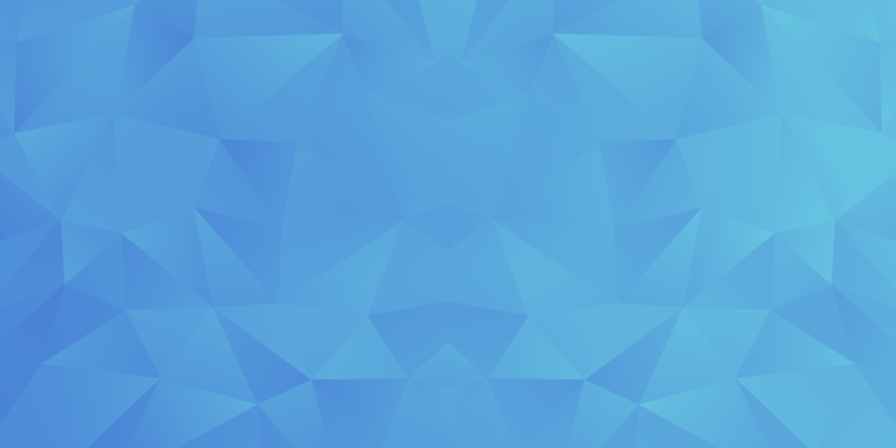
Write a WebGL 1 fragment shader that draws this background.

```glsl
precision highp float;

uniform vec2 u_resolution;

// Lengths are in canvas heights, tones run from 0 (deep) to 1 (pale).
const vec3 DEEP_BLUE = vec3(0.270, 0.475, 0.832);
const vec3 PALE_CYAN = vec3(0.395, 0.760, 0.878);
const float CELL_SIZE = 0.195;
const float JITTER = 0.42;
const float EDGE_SOFTNESS = 0.004;
const float TONE_LEFT = 0.31;
const float TONE_RIGHT = 0.84;
const float TOP_LIFT = 0.14;
const float FACET_CONTRAST = 0.13;
const float FACET_SLOPE = 0.30;
const float CLOUD_CONTRAST = 0.16;
const float CLOUD_SCALE = 3.5;
const vec2 CALM_CENTER = vec2(0.0, 0.67);
const float CALM_CONTRAST = 0.25;
const vec2 GRID_OFFSET = vec2(7.45, 3.3);
const float TAU = 6.28318;

float hash(vec2 p) {
  return fract(sin(dot(p, vec2(127.1, 311.7))) * 43758.545);
}

float valueNoise(vec2 p) {
  vec2 cell = floor(p);
  vec2 f = fract(p);
  f = f * f * (3.0 - 2.0 * f);
  float low = mix(hash(cell), hash(cell + vec2(1.0, 0.0)), f.x);
  float high = mix(hash(cell + vec2(0.0, 1.0)), hash(cell + 1.0), f.x);
  return mix(low, high, f.y);
}

vec2 meshVertex(vec2 id) {
  vec2 random = vec2(hash(id), hash(id + 41.3));
  return id + JITTER * (2.0 * random - 1.0);
}

float cross2(vec2 a, vec2 b) {
  return a.x * b.y - a.y * b.x;
}

float doubleArea(vec2 a, vec2 b, vec2 c) {
  return cross2(b - a, c - a);
}

// Signed distance to the line a-b, positive on its left.
float lineDistance(vec2 p, vec2 a, vec2 b) {
  return cross2(b - a, p - a) / length(b - a);
}

// Coverage-weighted tone in x, coverage in y.
vec2 facet(vec2 p, vec2 a, vec2 b, vec2 c, vec2 seed) {
  float inside = min(lineDistance(p, a, b),
                     min(lineDistance(p, b, c), lineDistance(p, c, a)));
  float coverage = clamp(0.5 + inside * CELL_SIZE / EDGE_SOFTNESS, 0.0, 1.0);

  float angle = TAU * hash(seed + 5.7);
  vec2 direction = vec2(cos(angle), sin(angle));
  float slope = FACET_SLOPE * hash(seed + 11.9);
  float tone = FACET_CONTRAST * (2.0 * hash(seed + 23.1) - 1.0);
  tone += slope * dot(p - (a + b + c) / 3.0, direction);
  return vec2(tone, 1.0) * coverage;
}

// Triangulated jittered grid; each quad takes the diagonal with fuller halves.
float facetTone(vec2 p) {
  vec2 home = floor(p);
  vec2 total = vec2(0.0);
  for (int j = -1; j <= 1; j++) {
    for (int i = -1; i <= 1; i++) {
      vec2 id = home + vec2(float(i), float(j));
      vec2 a = meshVertex(id);
      vec2 b = meshVertex(id + vec2(1.0, 0.0));
      vec2 c = meshVertex(id + 1.0);
      vec2 d = meshVertex(id + vec2(0.0, 1.0));
      float rising = min(doubleArea(a, b, c), doubleArea(a, c, d));
      float falling = min(doubleArea(a, b, d), doubleArea(b, c, d));
      if (rising > falling) {
        total += facet(p, a, b, c, id) + facet(p, a, c, d, id + 0.5);
      } else {
        total += facet(p, a, b, d, id) + facet(p, b, c, d, id + 0.5);
      }
    }
  }
  return total.x / max(total.y, 0.0001);
}

void main() {
  vec2 uv = gl_FragCoord.xy / u_resolution;
  vec2 p = vec2((uv.x - 0.5) * u_resolution.x / u_resolution.y, uv.y);
  vec2 folded = vec2(abs(p.x), p.y);

  // Broad light with soft clouds.
  float tone = mix(TONE_LEFT, TONE_RIGHT, uv.x);
  tone += TOP_LIFT * (uv.y - 0.5);
  tone += CLOUD_CONTRAST * (valueNoise(p * CLOUD_SCALE + 17.0) - 0.5);

  // Mirrored facets, fading in the calm upper middle.
  float calmDistance = length((folded - CALM_CENTER) * vec2(1.0, 1.4));
  float contrast = mix(CALM_CONTRAST, 1.0, smoothstep(0.15, 0.5, calmDistance));
  tone += contrast * facetTone(folded / CELL_SIZE + GRID_OFFSET);

  gl_FragColor = vec4(mix(DEEP_BLUE, PALE_CYAN, clamp(tone, 0.0, 1.0)), 1.0);
}
```
